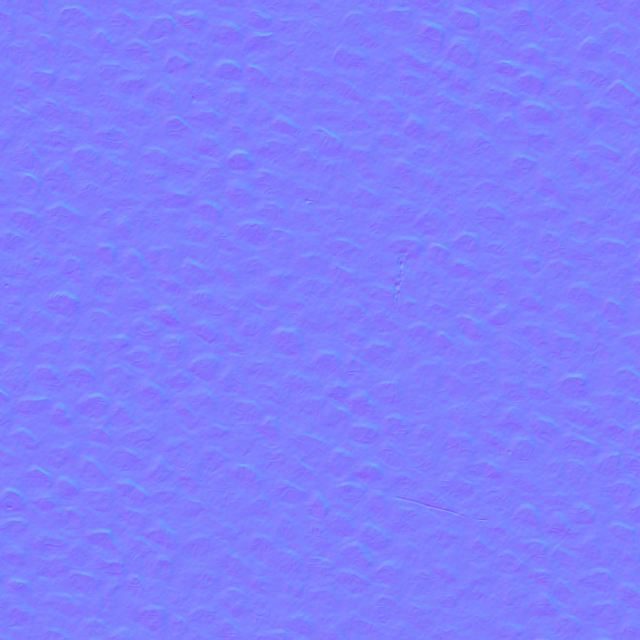
Reproduce this texture map procedurally as a Shadertoy shader.

```glsl
// Tangent-space normal map of pebbled leather with fine wrinkles and a few scratches.

const float CELLS = 22.0; // pebbles across the canvas

vec2 hash2(vec2 p) {
    vec3 q = fract(p.xyx * vec3(0.1031, 0.1030, 0.0973));
    q += dot(q, q.yzx + 33.33);
    return fract((q.xx + q.yz) * q.zy);
}

float noise(vec2 p) {
    vec2 i = floor(p), f = fract(p);
    f = f * f * f * (f * (f * 6.0 - 15.0) + 10.0);
    float low = mix(hash2(i).x, hash2(i + vec2(1, 0)).x, f.x);
    float high = mix(hash2(i + vec2(0, 1)).x, hash2(i + vec2(1, 1)).x, f.x);
    return mix(low, high, f.y) - 0.5;
}

// Groove from a to b that tapers towards b, 0 outside and 1 at its core
float groove(vec2 uv, vec2 a, vec2 b, float width) {
    vec2 ab = b - a;
    float t = clamp(dot(uv - a, ab) / dot(ab, ab), 0.0, 1.0);
    float bend = 0.006 * noise(uv * 30.0);
    float d = length(uv - a - ab * t + bend);
    return smoothstep(width * (1.0 - 0.6 * t), 0.0, d);
}

// Rounded cells, each leaning so that its upper right rim is steep; y holds the plateau mask
vec2 pebbles(vec2 uv) {
    mat2 turn = mat2(0.9, 0.42, -0.42, 0.9);
    vec2 p = turn * uv * CELLS + 40.0;
    p *= vec2(0.82, 1.04);
    p += 0.3 * vec2(noise(p * 1.5), noise(p * 1.5 + 31.0));
    p += 0.09 * vec2(noise(p * 4.0 + 3.0), noise(p * 4.0 + 57.0));
    vec2 cell = floor(p), offset = vec2(0), id = vec2(0);
    float nearest = 9.0, second = 9.0;
    for (int y = -1; y <= 1; y++)
    for (int x = -1; x <= 1; x++) {
        vec2 c = cell + vec2(x, y);
        float stagger = 0.5 * mod(c.y, 2.0) - 0.25;
        vec2 v = p - c - 0.5 - vec2(stagger, 0.0) - 0.55 * (hash2(c) - 0.5);
        float d = length(v);
        if (d < nearest) {
            second = nearest;
            nearest = d;
            offset = v;
            id = c;
        } else second = min(second, d);
    }
    // Round the polygon by a smooth minimum with a disc
    float border = 0.5 * (second - nearest), disc = 0.6 - nearest;
    float k = max(0.2 - abs(border - disc), 0.0);
    float edge = min(border, disc) - k * k / 0.8;
    float t = clamp((edge + 0.03) / 0.24, 0.0, 1.0);
    float mask = t * t * t * (4.0 - 3.0 * t);
    float lean = dot(offset, turn * vec2(0.36, 1.0));
    float strength = 0.45 + 0.65 * hash2(id + 7.0).y;
    return vec2(strength * mask * (0.013 + 0.064 * lean), mask);
}

float scratches(vec2 uv) {
    float h = 0.0;
    // Faint hairlines
    for (int i = 0; i < 10; i++) {
        vec2 a = hash2(vec2(i, 3.0));
        vec2 r = hash2(vec2(i, 11.0));
        float angle = 0.9 + 0.8 * r.x;
        vec2 b = a + (0.02 + 0.05 * r.y) * vec2(cos(angle), sin(angle));
        h += 0.005 * groove(uv, a, b, 0.0028) * (0.5 + noise(uv * 90.0));
    }
    // Small nicks
    for (int i = 0; i < 6; i++) {
        vec2 a = hash2(vec2(i, 23.0));
        h += 0.018 * groove(uv, a, a + 0.012 * (hash2(vec2(i, 29.0)) - 0.3), 0.0045);
    }
    // One long cut and one ragged gouge
    h += 0.014 * groove(uv, vec2(0.62, 0.222), vec2(0.76, 0.186), 0.0035);
    float gouge = groove(uv, vec2(0.630, 0.596), vec2(0.618, 0.532), 0.015);
    return h + 0.055 * gouge * (0.3 + noise(uv * vec2(260.0, 150.0)));
}

float height(vec2 uv) {
    vec2 p = uv * CELLS;
    vec2 bump = pebbles(uv);
    float h = bump.x * (1.0 + 0.6 * noise(p * 0.25));
    // Soft unevenness, wrinkles on the pebbles, then grain
    h += 0.023 * noise(p * 1.7 + 5.0) + 0.011 * noise(p * 3.6 + 71.0);
    vec2 w = p + 0.3 * vec2(noise(p * 3.0), noise(p * 3.0 + 17.0));
    float fold = noise(w * 5.0 + 9.0);
    h -= 0.016 * sqrt(fold * fold + 0.003) * (0.2 + 0.8 * bump.y);
    h += 0.0055 * noise(p * 7.5) + 0.0028 * noise(p * 12.0);
    return h - scratches(uv);
}

void mainImage(out vec4 fragColor, in vec2 fragCoord) {
    vec2 uv = fragCoord / iResolution.xy;
    vec2 e = vec2(0.0009, 0.0);
    vec2 slope = vec2(height(uv - e.xy) - height(uv + e.xy),
                      height(uv - e.yx) - height(uv + e.yx)) / (2.0 * e.x * CELLS);
    // Red runs leftwards, so rims facing up and right turn cyan
    slope = vec2(-0.65 * slope.x - 0.1 * slope.y, slope.y);
    vec3 normal = normalize(vec3(slope, 1.0));
    fragColor = vec4(0.5 + 0.5 * normal - vec3(0.0, 0.002, 0.006), 1.0);
}
```
